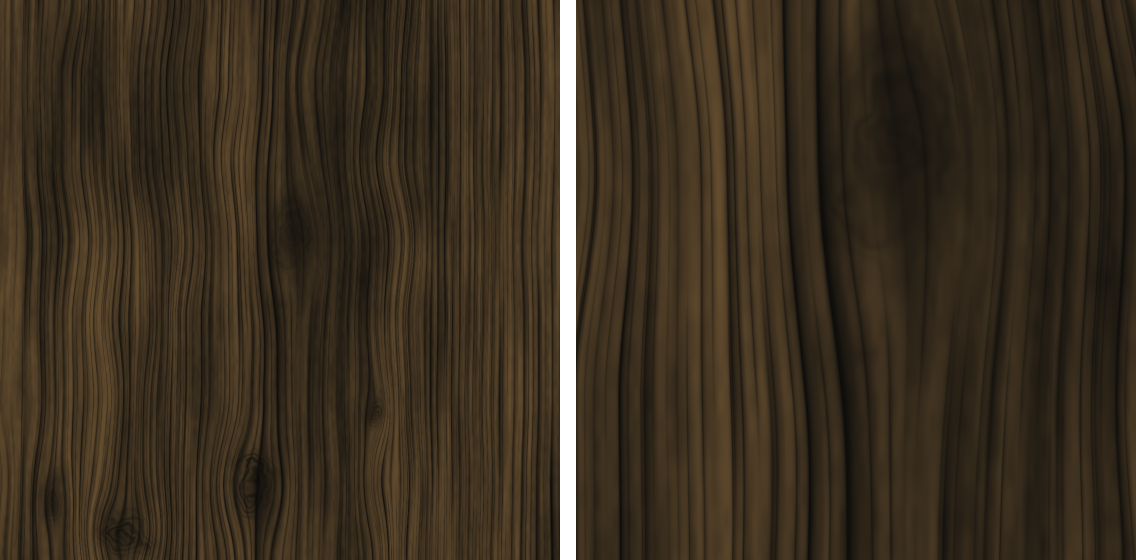
Left: the whole. Right: its middle third, enlarged.
Give the GLSL for this texture, as a Shadertoy shader.

```glsl
// Dark weathered wood with vertical grain, shallow ridges and a few knots.
// A warped grain coordinate bends around the knots; grooves, fibres and
// broad stains are layered along it, then mapped to a brown colour ramp.

const float TAU = 6.2831853;
const vec3 GROOVE_COLOR = vec3(0.040, 0.041, 0.038);
const vec3 RIDGE_COLOR = vec3(0.357, 0.275, 0.169);

// Knots: centre in xy, half size in zw
const int KNOT_COUNT = 5;
const vec4 KNOTS[KNOT_COUNT] = vec4[](
    vec4(0.520, 0.570, 0.060, 0.150),
    vec4(0.455, 0.130, 0.050, 0.085),
    vec4(0.225, 0.045, 0.060, 0.070),
    vec4(0.668, 0.265, 0.024, 0.055),
    vec4(0.098, 0.105, 0.028, 0.060));
const float RING_STRENGTH[KNOT_COUNT] = float[](0.15, 0.45, 0.45, 0.3, 0.2);

float hash(vec2 p) {
    vec3 q = fract(vec3(p.xyx) * 0.1031);
    q += dot(q, q.yzx + 33.33);
    return fract((q.x + q.y) * q.z);
}

float noise(vec2 p) {
    vec2 cell = floor(p);
    vec2 f = fract(p);
    f = f * f * (3.0 - 2.0 * f);
    float low = mix(hash(cell), hash(cell + vec2(1, 0)), f.x);
    float high = mix(hash(cell + vec2(0, 1)), hash(cell + vec2(1, 1)), f.x);
    return mix(low, high, f.y);
}

float fbm(vec2 p) {
    float sum = 0.0;
    float weight = 0.5;
    for (int i = 0; i < 4; i++) {
        sum += weight * noise(p);
        p = p * 2.03 + 17.3;
        weight *= 0.5;
    }
    return sum / 0.9375;
}

// Horizontal coordinate across the grain, pushed aside by the knots
float grainCoord(vec2 p) {
    float waviness = mix(1.0, 0.3, smoothstep(0.68, 0.82, p.x));
    float broadWave = 0.034 * (noise(p * vec2(3.0, 2.4) + 5.0) - 0.5);
    float smallWave = 0.020 * (noise(p * vec2(15.0, 7.0) + 31.0) - 0.5);
    float g = p.x + waviness * (broadWave + smallWave);
    for (int i = 0; i < KNOT_COUNT; i++) {
        vec2 q = (p - KNOTS[i].xy) / KNOTS[i].zw;
        g -= 0.78 * (p.x - KNOTS[i].x) * exp(-dot(q, q));
    }
    return g;
}

// Grain lines crowd together in two bands and spread out between them
float grainPhase(float g) {
    return 58.0 * g + 2.0 * sin(2.0 * TAU * (g - 0.27));
}

// Grooves with one crisp side and one softly shaded side
float grooves(float phase, float y, float seed, float softness) {
    float id = floor(phase + 0.5);
    float offset = phase - id;
    float d = offset - 0.4 * (hash(vec2(id, seed)) - 0.5);
    float profile = d < 0.0 ? exp(d * 18.0) : exp(-d * softness);
    float depth = 0.45 + 0.55 * hash(vec2(id, seed + 9.0));
    depth *= smoothstep(0.0, 0.55, noise(vec2(id, y * 3.5 + seed)));
    return profile * depth * smoothstep(0.5, 0.38, abs(offset));
}

// Darkening from knot hearts and their uneven spiral rings
float knotShade(vec2 p) {
    float shade = 0.0;
    vec2 wobble = vec2(fbm(p * 18.0), fbm(p * 18.0 + 40.0)) - 0.5;
    for (int i = 0; i < KNOT_COUNT; i++) {
        vec2 q = (p - KNOTS[i].xy) / KNOTS[i].zw + 1.1 * wobble;
        float r = length(q);
        float spiral = 0.5 + 0.5 * sin(r * 32.0 + atan(q.y, q.x + 1e-4));
        float rings = RING_STRENGTH[i] * spiral * (0.4 + 0.6 * noise(q * 3.0));
        shade += 0.38 * exp(-1.8 * r * r) + rings * smoothstep(1.0, 0.3, r);
    }
    return min(shade, 0.85);
}

vec3 woodColor(vec2 p) {
    float g = grainCoord(p);
    float phase = grainPhase(g);

    // Broad stains, long streaks, single ridges and fibres
    float stain = fbm(p * vec2(5.0, 2.5) + 3.0) - 0.5;
    float streak = fbm(vec2(g * 13.0, p.y * 0.9) + 60.0) - 0.5;
    float ridge = noise(vec2(phase * 1.4, p.y * 2.5)) - 0.5;
    float fibre = noise(vec2(g * 210.0, p.y * 9.0)) - 0.5;
    float speck = noise(p * vec2(260.0, 70.0)) - 0.5;
    float tone = 0.81 + 0.95 * stain + 0.95 * streak;
    tone += 0.22 * ridge + 0.26 * fibre + 0.12 * speck;

    // Grooves, hairlines and knots
    tone *= 1.0 - 1.0 * grooves(phase, p.y, 2.0, 4.4);
    tone *= 1.0 - 0.75 * grooves(phase * 2.3 + 0.4, p.y * 1.6, 21.0, 8.0);
    tone *= 1.0 - knotShade(p);
    return mix(GROOVE_COLOR, RIDGE_COLOR, clamp(tone, 0.0, 1.1));
}

void mainImage(out vec4 fragColor, in vec2 fragCoord) {
    // Four samples per pixel keep the thin lines smooth
    vec3 color = vec3(0.0);
    for (int i = 0; i < 4; i++) {
        vec2 subpixel = vec2(i % 2, i / 2) * 0.5 - 0.25;
        color += woodColor((fragCoord + subpixel) / iResolution.xy);
    }
    fragColor = vec4(color * 0.25, 1.0);
}
```
